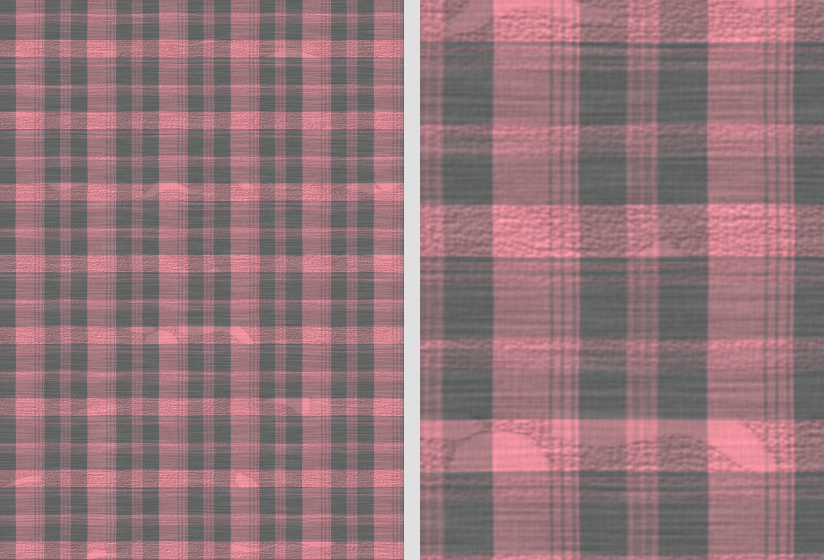
Left: the whole. Right: its middle third, enlarged.
Reproduce this pattern procedurally as a Shadertoy shader.

```glsl
// Pink and grey plaid cloth with crepe grain, weft streaks and flattened creases

vec2 hash2(vec2 p) {
    return fract(sin(vec2(dot(p, vec2(127.1, 311.7)), dot(p, vec2(269.5, 183.3)))) * 43758.5);
}

// Cellular noise: nearest distance, gap to the second nearest, cell id
vec3 cellular(vec2 p) {
    vec2 cell = floor(p);
    float nearest = 8.0, second = 8.0, id = 0.0;
    for (int j = -1; j <= 1; j++)
    for (int i = -1; i <= 1; i++) {
        vec2 c = cell + vec2(i, j), h = hash2(c);
        float d = length(c + h - p);
        if (d < nearest) {
            second = nearest;
            nearest = d;
            id = fract(h.x * 17.0 + h.y * 5.0);
        } else second = min(second, d);
    }
    return vec3(nearest, second - nearest, id);
}

// Soft stripe from a to b, repeating every unit
float stripe(float x, float a, float b, float soft) {
    float d = abs(fract(x - 0.5 * (a + b) + 0.5) - 0.5);
    return 1.0 - smoothstep(-soft, soft, d - 0.5 * (b - a));
}

float warpPink(float x, float soft) {
    float pink = stripe(x, 0.0, 0.40, soft) + 0.46 * stripe(x, 0.62, 0.77, soft);
    for (int i = 0; i < 3; i++) {
        float k = float(i);
        pink -= 0.55 * stripe(x, 0.262 + 0.052 * k, 0.280 + 0.052 * k, soft);
        pink += 0.30 * stripe(x, 0.630 + 0.055 * k, 0.650 + 0.055 * k, soft);
    }
    return pink;
}

float weftPink(float y, float soft) {
    float pink = stripe(y, 0.0, 0.24, soft) + 0.42 * stripe(y, 0.24, 0.37, 0.03);
    pink -= 0.42 * (stripe(y, 0.245, 0.265, soft) + stripe(y, 0.305, 0.330, soft));
    return pink + 0.40 * stripe(y, 0.62, 0.77, 0.02) + 0.42 * stripe(y, 0.63, 0.67, soft);
}

void mainImage(out vec4 fragColor, in vec2 fragCoord) {
    // One unit is one plaid repeat, measured from the upper left
    float pixel = 5.64 / iResolution.x;
    vec2 p = vec2(fragCoord.x, iResolution.y - fragCoord.y) * pixel - vec2(0.22, 0.56);
    float soft = max(0.7 * pixel, 0.009);

    // Slight waviness of the threads
    vec2 wave = vec2(sin(p.y * 5.3 + sin(p.x * 2.1)), sin(p.x * 4.1 + 1.7 * sin(p.y * 2.7)));
    vec2 q = p + 0.003 * wave;
    float warp = warpPink(q.x, soft), weft = weftPink(q.y, soft);
    float pink = 0.5 * (warp + weft);

    // Curved creases, a few pressed smooth and bright
    vec3 fold = cellular(p * vec2(1.7, 6.5) + vec2(0.3, 0.5) * wave.yx + 0.25 * sin(p.yx * 7.0));
    float wide = stripe(q.y, -0.03, 0.25, 0.04);
    float pressed = wide * smoothstep(0.84, 0.88, fold.z) * smoothstep(0.0, 0.25, fold.y);
    float crease = wide * (1.0 - smoothstep(0.0, 0.09, fold.y));

    // Embossed grain lit from above, and long weft streaks
    vec2 g = p * vec2(30.0, 44.0);
    float grain = cellular(g).x - cellular(g + vec2(0.25, 0.6)).x;
    float streak = cellular(p * vec2(1.6, 42.0) + 9.0).x - 0.48;
    float ribs = sin(p.y * 150.0 + 2.0 * wave.y) * sin(p.x * 3.0 + p.y * 11.0);
    float slub = cellular(p * vec2(48.0, 9.0) + 4.0).x - 0.45;

    // Broad patches of wear
    float wear = sin(p.x * 1.9 + 2.0 * sin(p.y * 0.8)) * sin(p.y * 1.3 + 0.7);
    pink += 0.02 * wear * weft - 0.04 * (1.0 - pressed) * weft + 0.07 * pressed;
    pink += 0.06 * streak + 0.03 * slub;

    vec3 color = mix(vec3(0.39, 0.395, 0.395), vec3(0.87, 0.54, 0.59), clamp(pink, 0.0, 1.15));
    float relief = grain * mix(0.05, 0.19, clamp(weft, 0.0, 1.0)) * (1.0 - 0.85 * pressed);
    relief += 0.16 * streak * (1.0 - 0.7 * pressed) + 0.03 * ribs + 0.05 * slub;
    relief += 0.04 * pressed - 0.05 * crease;
    fragColor = vec4(clamp(color * (1.0 + relief), 0.0, 1.0), 1.0);
}
```
